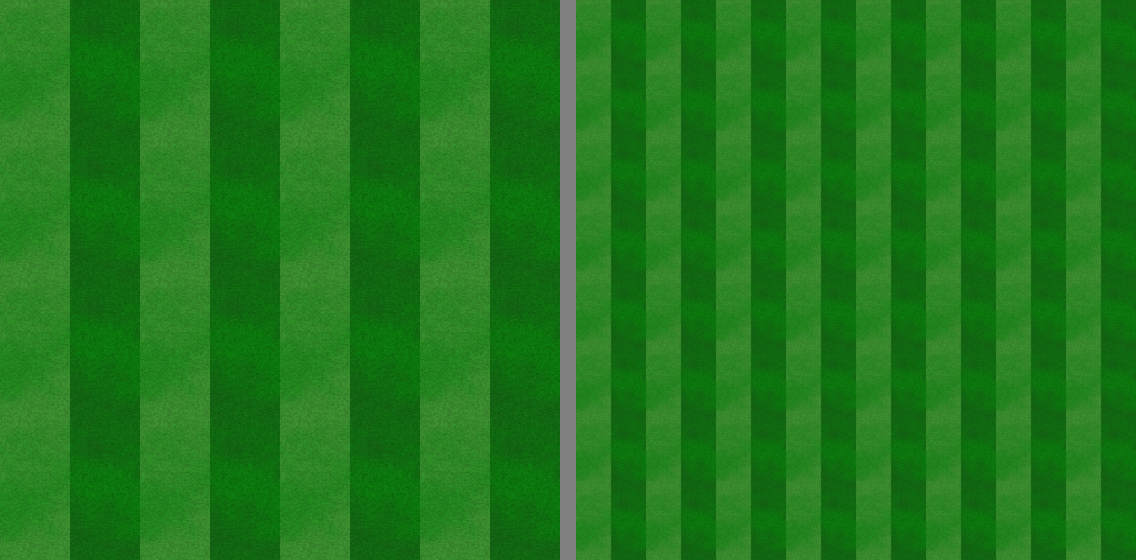
Left, the tile; right, the same tile 2 across and 2 down.
This pattern is drawn by a three.js fragment shader. Its source:

```glsl
varying vec2 vUv;

#define REPEATS 4.0
#define EDGE_SOFTNESS 0.004
#define CLOUD_CELLS vec2(4.0, 5.0)
#define GRAIN_CELLS vec2(90.0, 120.0)
#define GRAIN_STRENGTH 0.28
#define LIGHT_PALE vec3(0.225, 0.535, 0.180)
#define LIGHT_LUSH vec3(0.125, 0.510, 0.110)
#define DARK_DEEP vec3(0.070, 0.385, 0.070)
#define DARK_LUSH vec3(0.045, 0.460, 0.050)

float hash(vec2 cell) {
  vec3 q = fract(vec3(cell.xyx) * 0.1031);
  q += dot(q, q.yzx + 33.33);
  return fract((q.x + q.y) * q.z);
}

// Value noise on the unit tile, wrapping after a whole number of cells
float tileNoise(vec2 p, vec2 cells, float seed) {
  vec2 g = p * cells;
  vec2 i = floor(g);
  vec2 f = fract(g);
  f = f * f * (3.0 - 2.0 * f);
  vec2 a = mod(i, cells) + seed;
  vec2 b = mod(i + 1.0, cells) + seed;
  return mix(mix(hash(a), hash(vec2(b.x, a.y)), f.x),
             mix(hash(vec2(a.x, b.y)), hash(b), f.x), f.y);
}

float clouds(vec2 p) {
  float sum = 0.0;
  float weight = 0.5;
  vec2 cells = CLOUD_CELLS;
  for (int octave = 0; octave < 4; octave++) {
    sum += weight * tileNoise(p, cells, 17.0 * float(octave + 1));
    cells *= 2.0;
    weight *= 0.5;
  }
  return sum / 0.9375;
}

void main() {
  vec2 p = fract(vUv * REPEATS);

  // Mown stripes: light left half, dark right half
  float fromLightAxis = abs(fract(p.x + 0.25) - 0.5);
  float light = 1.0 - smoothstep(-EDGE_SOFTNESS, EDGE_SOFTNESS, fromLightAxis - 0.25);

  // Cloudy wear, driest around the tile's horizontal seam
  float dryBand = 0.5 + 0.5 * cos(6.28318 * (p.y - 0.06));
  float lush = clouds(p) + 0.22 * (0.5 - dryBand);
  lush = smoothstep(0.2, 0.8, lush);

  // Fine blades, slightly wider than tall
  float grain = 0.65 * tileNoise(p, GRAIN_CELLS, 101.0)
              + 0.35 * tileNoise(p, vec2(128.0), 211.0) - 0.5;

  vec3 lightGrass = mix(LIGHT_PALE, LIGHT_LUSH, lush);
  vec3 darkGrass = mix(DARK_DEEP, DARK_LUSH, lush);
  vec3 grass = mix(darkGrass, lightGrass, light);
  gl_FragColor = vec4(grass * (1.0 + GRAIN_STRENGTH * grain), 1.0);
}
```
